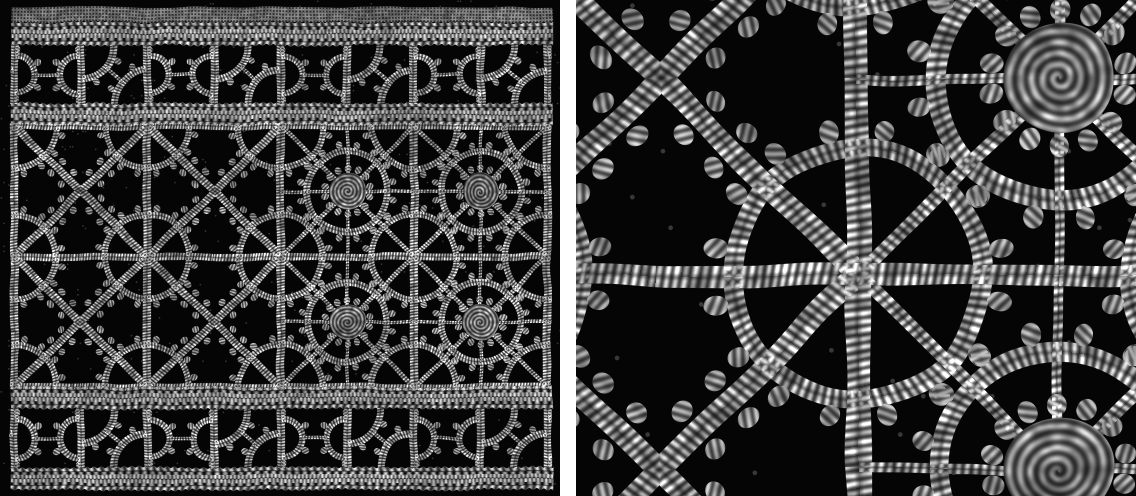
Left: the whole. Right: its middle third, enlarged.
A Shadertoy shader for this pattern:

```glsl
const float TAU = 6.2831853;
const vec2 SHEET = vec2(7.68, 6.8);      // canvas size in lace units
const vec2 CELL = vec2(1.828, 1.79);     // one large square
const vec2 CENTRE = vec2(3.85, 3.52);    // middle of the large panel

float hash(vec2 p) {
    return fract(sin(dot(p, vec2(127.1, 311.7))) * 43758.5453);
}

float noise(vec2 p) {
    vec2 i = floor(p), f = fract(p);
    f = f * f * (3.0 - 2.0 * f);
    return mix(mix(hash(i), hash(i + vec2(1, 0)), f.x),
               mix(hash(i + vec2(0, 1)), hash(i + vec2(1, 1)), f.x), f.y);
}

float cover(float d, float px) {
    return smoothstep(0.7 * px, -0.7 * px, d);
}

float inside(float v, float lo, float hi, float px) {
    return cover(max(lo - v, v - hi), px);
}

// Wrapped cord: q.x runs along it, q.y across it
float cord(vec2 q, float halfWidth, float px) {
    float turn = q.x / 0.04 + q.y * 4.0;
    float wrap = 0.5 - 0.5 * cos(TAU * turn);
    float groove = mix(0.6, 1.0, smoothstep(0.0, 0.45, abs(q.y) / halfWidth));
    float yarn = mix(0.7, 1.2, hash(vec2(floor(turn), step(0.0, q.y))));
    return cover(abs(q.y) - halfWidth, px) * groove * yarn * mix(0.26, 0.86, wrap);
}

float ring(vec2 p, float radius, float halfWidth, float px) {
    return cord(vec2(atan(p.y, p.x) * radius, length(p) - radius), halfWidth, px);
}

// Small knotted loop
float picot(vec2 q, float px) {
    float d = length(q * vec2(1.0, 1.15));
    float knot = 0.5 + 0.5 * cos(TAU * (q.x + q.y * 0.6) / 0.045);
    return cover(d - 0.052, px) * mix(0.25, 0.68, knot);
}

float picotCircle(vec2 p, float radius, float count, float px) {
    float stepAngle = TAU / count;
    float a = mod(atan(p.y, p.x), stepAngle) - 0.5 * stepAngle;
    return picot(length(p) * vec2(cos(a), sin(a)) - vec2(radius, 0.0), px);
}

float picotRing(vec2 p, float radius, float halfWidth, float count, float px) {
    return max(ring(p, radius, halfWidth, px), picotCircle(p, radius + 0.085, count, px));
}

// Coordinates along and across a square's diagonal
vec2 diagonal(vec2 c, vec2 size) {
    vec2 n = normalize(size), a = abs(c);
    return vec2(dot(a, n), a.y * n.x - a.x * n.y);
}

float crossMotif(vec2 c, float px) {
    vec2 q = diagonal(c, CELL);
    float tone = cord(q, 0.052, px);
    for (float i = 0.0; i < 2.0; i++)
        tone = max(tone, picot(vec2(q.x, abs(q.y)) - vec2(0.26 + 0.21 * i, 0.115), px));
    return tone;
}

float wheelMotif(vec2 c, float px) {
    float r = length(c);
    float spokes = max(cord(c, 0.023, px), cord(c.yx, 0.023, px));
    spokes = max(spokes, cord(diagonal(c, CELL), 0.03, px));
    float coil = 0.5 + 0.5 * cos(TAU * r / 0.05 + atan(c.y, c.x));
    float hub = mix(0.22, 0.68, coil) * mix(0.65, 1.15, noise(c * 22.0));
    float tone = mix(spokes, hub, cover(r - 0.25, px));
    tone = max(tone, picotCircle(c, 0.31, 14.0, px));
    return max(tone, picotRing(c, 0.55, 0.044, 16.0, px));
}

// Large panel: two columns of crosses, two of wheels
float panel(vec2 p, float px) {
    vec2 g = (p - CENTRE) / CELL;
    vec2 c = (fract(g) - 0.5) * CELL;
    vec2 corner = (g - floor(g + 0.5)) * CELL;
    float motif = g.x < 0.0 ? crossMotif(c, px) : wheelMotif(c, px);
    float tone = max(motif, picotRing(corner, 0.58, 0.042, 16.0, px));
    tone = max(tone, cord(corner, 0.05, px));
    return max(tone, cord(corner.yx, 0.056, px));
}

// Narrow row: facing half rings alternate with opposed quarter rings
float border(vec2 p, float halfHeight, float px) {
    float width = 0.5 * CELL.x;
    float gx = (p.x - CENTRE.x) / width;
    float x = fract(gx) * width;
    vec2 side = vec2(min(x, width - x), p.y);
    float tone = cord(side.yx, 0.054, px);
    if (mod(floor(gx), 2.0) < 0.5) {
        tone = max(tone, picotRing(side - vec2(0.03, 0.0), 0.26, 0.042, 6.0, px));
        return max(tone, cord(side, 0.024, px) * step(0.28, side.x));
    }
    vec2 a = vec2(x, p.y + halfHeight), b = vec2(width - x, halfHeight - p.y);
    vec2 q = dot(a, a) < dot(b, b) ? a : b;
    tone = max(tone, picotRing(q, 0.46, 0.048, 8.0, px));
    return max(tone, cord(diagonal(q, vec2(width, 2.0 * halfHeight)), 0.026, px) * step(0.46, length(q)));
}

// Braided band: woven core, hemstitch holes and looped edges
float band(vec2 p, float px) {
    float a = abs(p.y);
    float weave = 0.56 + 0.2 * cos(TAU * p.x / 0.055) * sign(p.y) - 0.25 * cover(a - 0.008, px);
    float holes = 0.36 + 0.34 * cos(TAU * p.x / 0.11);
    float loops = 0.5 + 0.32 * cos(TAU * (p.x / 0.1 + a * 3.0));
    float tone = mix(weave, holes, smoothstep(0.05, 0.065, a));
    tone = mix(tone, loops, smoothstep(0.09, 0.105, a));
    tone *= 1.0 - 0.55 * cover(abs(a - 0.1) - 0.008, px);
    return tone * cover(a - 0.155 - 0.012 * cos(TAU * p.x / 0.1), px);
}

void mainImage(out vec4 fragColor, in vec2 fragCoord) {
    vec2 uv = fragCoord / iResolution.xy;
    vec2 sheet = vec2(uv.x, 1.0 - uv.y) * SHEET;
    float px = SHEET.y / iResolution.y;
    vec2 p = sheet + 0.035 * (vec2(noise(sheet * 3.0), noise(sheet * 3.0 + 40.0)) - 0.5);

    // Openwork
    float tone = panel(p, px) * inside(p.y, 1.7, 5.34, px);
    tone = max(tone, border(p - vec2(0.0, 1.02), 0.4, px) * inside(p.y, 0.6, 1.44, px));
    tone = max(tone, border(p - vec2(0.0, 6.01), 0.39, px) * inside(p.y, 5.6, 6.42, px));
    tone *= inside(p.x, 0.14, 7.56, px);

    // Bands and the net along the top
    float cloth = 0.0;
    for (float i = 0.0; i < 4.0; i++) {
        float y = 3.51 + sign(i - 1.5) * (abs(i - 1.5) < 1.0 ? 1.94 : 3.05);
        cloth = max(cloth, band(p - vec2(0.0, y), px));
    }
    vec2 net = 0.5 + 0.5 * cos(TAU * p / 0.045);
    cloth = max(cloth, (0.14 + 0.36 * max(net.x, net.y)) * inside(p.y, 0.1, 0.3, px));
    tone = max(tone, cloth * inside(p.x, 0.15, 7.58, px));

    // Uneven ink and stray specks
    tone *= mix(0.68, 1.22, noise(sheet * 24.0)) * mix(0.85, 1.12, noise(sheet * 1.7));
    vec2 grain = sheet / 0.035;
    float speck = step(0.985, hash(floor(grain))) * cover(length(fract(grain) - 0.5) - 0.3, px / 0.035);
    tone = max(tone, 0.2 * speck);
    fragColor = vec4(vec3(clamp(0.02 + tone, 0.0, 1.0)), 1.0);
}
```
